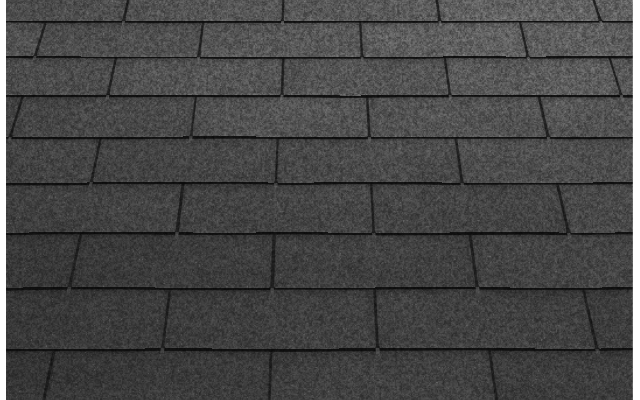
A Shadertoy shader for this texture:

```glsl
// Staggered charcoal roof shingles receding in perspective, with granular faces.

float hash(vec2 cell) {
    uvec2 q = uvec2(ivec2(floor(cell))) * uvec2(1597334673u, 3812015801u);
    uint h = (q.x ^ q.y) * 1597334673u;
    h = (h ^ (h >> 15)) * 2246822519u;
    return float((h ^ (h >> 13)) & 65535u) / 65535.0;
}

float noise(vec2 p) {
    vec2 i = floor(p), f = fract(p);
    f = f * f * (3.0 - 2.0 * f);
    return mix(mix(hash(i), hash(i + vec2(1, 0)), f.x),
               mix(hash(i + vec2(0, 1)), hash(i + vec2(1, 1)), f.x), f.y);
}

// Signed distance to the nearest joint of a course (in tiles), and that joint's index.
vec2 nearestJoint(float across, float row) {
    float u = across + 0.203 - 0.5 * mod(row + 1.0, 2.0);
    float joint = round(u);
    float jitter = (hash(vec2(joint, row)) - 0.5) * 0.022;
    return vec2(u - joint - jitter, joint);
}

void mainImage(out vec4 fragColor, in vec2 fragCoord) {
    // Canvas is 768 x 480 units, y pointing down.
    vec2 p = fragCoord / iResolution.xy * vec2(768.0, 480.0);
    p.y = 480.0 - p.y;
    float px = 480.0 / iResolution.y;

    // Perspective: lines converge on a point far above the canvas.
    float wobble = (noise(vec2(p.x / 70.0, p.y / 45.0)) - 0.5) * 1.6;
    float depth = p.y + wobble + 1044.0;
    float course = 26.04 * (depth - 1069.0) / depth;
    float row = floor(course);
    float across = (p.x - 378.0) / (depth * 0.1773);
    float tileWidth = depth * 0.1773;
    float rowHeight = depth * depth / 27837.0;
    float scale = depth / 1293.0;
    float below = fract(course) * rowHeight;
    float above = rowHeight - below;

    vec2 joint = nearestJoint(across, row);
    vec2 upperJoint = nearestJoint(across, row - 1.0);
    float tile = joint.y + step(0.0, joint.x);
    float upperTile = upperJoint.y + step(0.0, upperJoint.x);

    // Face: brighter towards the far top, dimmer at left and bottom.
    float tone = mix(0.335, 0.232, smoothstep(-20.0, 400.0, p.y));
    tone *= 0.91 + 0.13 * smoothstep(0.0, 420.0, p.x);
    tone += 0.03 * smoothstep(200.0, 0.0, p.y) * smoothstep(350.0, 700.0, p.x);
    tone *= 0.97 + 0.08 * hash(vec2(tile, row + 40.0));
    tone *= 0.97 + 0.06 * noise(p / vec2(60.0, 25.0));
    tone *= 1.0 + 0.07 * exp(-above / (3.0 * scale));

    // Mineral granules, fine and coarse.
    float grain = noise(p / 1.4) + 0.8 * noise(p / 2.7 + 31.0) - 0.9;
    tone *= 1.0 + 0.40 * grain;
    tone += 0.07 * smoothstep(0.88, 1.0, noise(p / 1.8 + 77.0));

    // Soft shadow under the upper course, broken where its joint lets light in.
    float gap = 1.0 - smoothstep(1.2, 2.8, abs(upperJoint.x) * tileWidth / scale);
    float reach = (3.2 + 2.5 * hash(vec2(upperTile, row + 9.0))) * scale;
    tone *= 1.0 - 0.42 * exp(-below / reach) * (1.0 - 0.6 * gap);

    // Vertical joint, slightly flared at its lower corners.
    float side = joint.x * tileWidth;
    float halfWidth = scale * (1.3 + 0.6 * hash(vec2(joint.y, row + 70.0))
                    + 1.3 * exp(-above / 1.8));
    float slot = 1.0 - smoothstep(-0.7, 0.7, (abs(side) - halfWidth) / px);
    tone *= 1.0 - 0.12 * exp(-abs(side) / (4.0 * scale));
    tone = mix(tone, 0.105 + 0.06 * grain, 0.88 * slot);

    // Dark butt edge and the pale smudge below each joint.
    float edge = scale * (2.2 + 0.9 * hash(vec2(upperTile, row + 20.0)));
    float line = 1.0 - smoothstep(-0.7, 0.7, (below - edge) / px);
    line *= smoothstep(-0.7, 0.7, below / px + 0.4);
    tone = mix(tone, 0.055 + 0.03 * grain, 0.93 * line * (1.0 - 0.75 * gap));
    tone += 0.06 * gap * (1.0 - smoothstep(4.0, 8.0, below / scale));

    // White side margins.
    float inside = smoothstep(-0.5, 0.5, (376.0 - abs(p.x - 383.3)) / px);
    fragColor = vec4(vec3(mix(1.0, clamp(tone, 0.0, 1.0), inside)), 1.0);
}
```
